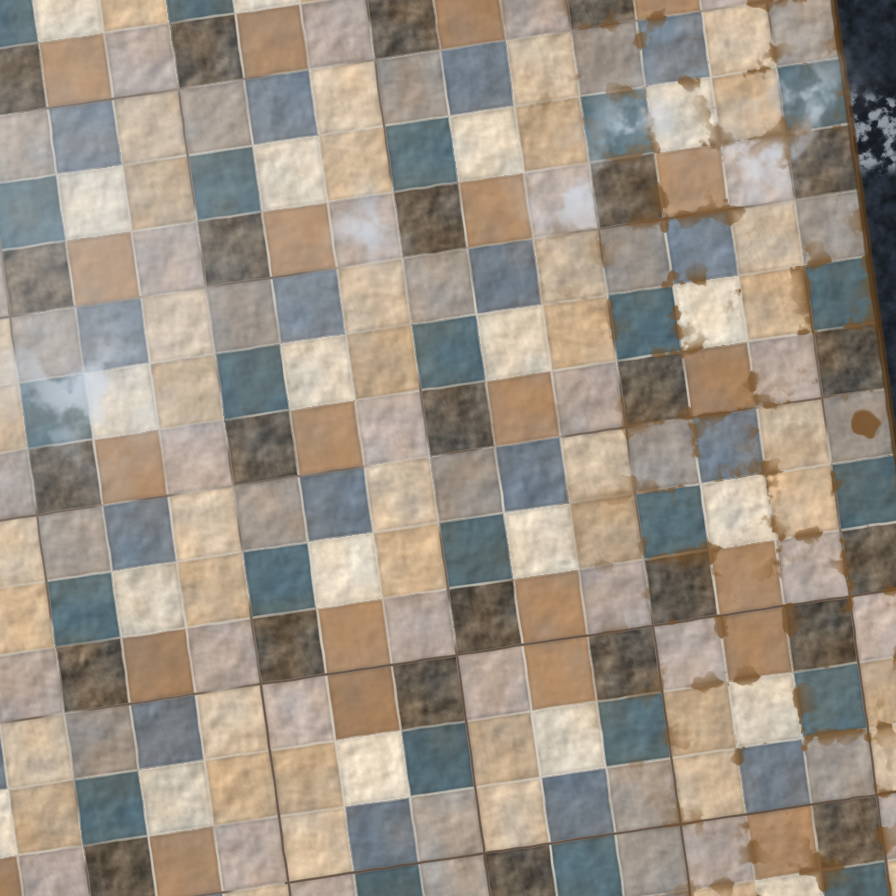
Give the GLSL for this texture, as a Shadertoy shader.

```glsl
// Worn stone mosaic: a skewed lattice of square tiles in a repeating 3x3 colour block.
// Lower sheets are laid turned around; thin grout, dark sheet joins, rust,
// wet glare and a black stone border are layered on top with value noise.

const vec2 ORIGIN = vec2(0.470, 0.828);       // centre of tile (0,0)
const vec2 STEP_RIGHT = vec2(0.0730, 0.0109); // to the next column
const vec2 STEP_DOWN = vec2(0.0102, -0.0738); // to the next row
const float GROUT_HALF = 0.019;               // in tile units
const float BORDER_COLUMN = 6.5;
const vec2 RUST_SPOT = vec2(6.06, 4.97);

const vec3 GROUT = vec3(0.84, 0.81, 0.76);
const vec3 JOIN = vec3(0.34, 0.27, 0.22);
const vec3 RUST = vec3(0.45, 0.31, 0.16);
const vec3 GLARE = vec3(0.83, 0.86, 0.90);
const vec3 BORDER = vec3(0.13, 0.15, 0.18);

// One block, row by row
const vec3 PALETTE[9] = vec3[9](
    vec3(0.35, 0.42, 0.44), vec3(0.87, 0.82, 0.74), vec3(0.78, 0.68, 0.56),  // teal, cream, tan
    vec3(0.40, 0.36, 0.31), vec3(0.66, 0.53, 0.41), vec3(0.72, 0.66, 0.62),  // umber, brown, rose
    vec3(0.63, 0.59, 0.55), vec3(0.46, 0.49, 0.52), vec3(0.80, 0.72, 0.62)); // taupe, slate, sand

// Wet patches: centre and radius
const vec3 PUDDLES[6] = vec3[6](
    vec3(0.41, 0.745, 0.035), vec3(0.64, 0.785, 0.050), vec3(0.71, 0.860, 0.045),
    vec3(0.86, 0.830, 0.055), vec3(0.90, 0.890, 0.045), vec3(0.09, 0.570, 0.075));

float hash(vec2 p) {
    vec3 q = fract(p.xyx * 0.1031);
    q += dot(q, q.yzx + 33.33);
    return fract((q.x + q.y) * q.z);
}

float noise(vec2 p) {
    vec2 i = floor(p), f = fract(p);
    f = f * f * (3.0 - 2.0 * f);
    return mix(mix(hash(i), hash(i + vec2(1, 0)), f.x),
               mix(hash(i + vec2(0, 1)), hash(i + vec2(1, 1)), f.x), f.y);
}

float fbm(vec2 p) {
    float sum = 0.0, amp = 0.5;
    for (int k = 0; k < 4; k++) {
        sum += amp * noise(p);
        p = mat2(1.6, 1.2, -1.2, 1.6) * p + 7.3;
        amp *= 0.5;
    }
    return sum;
}

// Palette index of a tile, allowing for the turned sheets
int tileKind(vec2 tile) {
    vec2 slot = tile;
    if (tile.x > -3.5 && tile.y > 7.5) slot = vec2(-1.0 - tile.x, 9.0 - tile.y);
    if (abs(tile.x) < 2.5 && tile.y > 10.5) slot = vec2(0.0, 1.0 - tile.x);
    slot = floor(mod(slot + 0.5, 3.0));
    return int(slot.x + 3.0 * slot.y);
}

// Mottled stone with a lit relief
vec3 stone(vec2 g, vec2 tile) {
    int kind = tileKind(tile);
    vec2 q = g * 4.0 + 19.0 * hash(tile + 40.0);
    float n = fbm(q);
    float relief = n - fbm(q + vec2(0.22, 0.25));
    float rough = kind == 3 ? 2.6 : (kind == 4 ? 0.5 : 1.0);
    vec3 col = PALETTE[kind] * (0.94 + 0.12 * hash(tile + 71.0));
    col *= 1.0 + rough * (0.22 * (n - 0.47) + 0.36 * relief);
    return col + vec3(0.05, 0.0, -0.05) * (noise(g * 2.3 + 30.0) - 0.5);
}

void mainImage(out vec4 fragColor, in vec2 fragCoord) {
    vec2 p = fragCoord / iResolution.xy;
    vec2 g = inverse(mat2(STEP_RIGHT, STEP_DOWN)) * (p - ORIGIN);
    float aa = 1.0 / (iResolution.y * length(STEP_DOWN));

    // Slightly uneven tile outlines
    g += 0.018 * (vec2(noise(g * 5.0 + 50.0), noise(g * 5.0 + 90.0)) - 0.5);
    vec2 tile = floor(g + 0.5);
    vec2 gap = 0.5 - abs(g - tile);
    float edge = min(gap.x, gap.y);
    vec3 col = stone(g, tile) * mix(0.88, 1.0, smoothstep(0.0, 0.09, edge));

    // Pale grout, partly worn away
    float wear = noise(g * 1.7 + 60.0);
    vec2 line = 1.0 - smoothstep(GROUT_HALF - aa, GROUT_HALF + aa, gap);
    col = mix(col, GROUT, max(line.x, line.y * 0.8) * mix(0.35, 1.0, wear));

    // Dark joins every third line, strongest around the turned sheets
    vec2 nearest = floor(g);
    vec2 isJoin = step(mod(nearest + vec2(1.5, 2.5), 3.0), vec2(1.0));
    bool turned = g.x > -3.55 && g.y > 7.45;
    float strength = turned ? 0.85 : 0.75 * smoothstep(0.3, 0.7, wear);
    vec2 joint = line * isJoin * strength;
    col = mix(col, JOIN, max(joint.x, joint.y));

    // Rust along edges toward the border, and one round stain
    float stain = smoothstep(0.58, 0.66, fbm(g * 2.6 + 11.0) + 0.10 * exp(-edge * 14.0));
    stain *= smoothstep(0.5, 4.0, g.x) * exp(-edge * 6.0);
    float spot = length(g - RUST_SPOT) + 0.2 * (noise(g * 6.0) - 0.5);
    stain = max(stain, 1.0 - smoothstep(0.18, 0.26, spot));
    col = mix(col, RUST, 0.85 * stain);

    // Black stone border with a rusty seam and a reflection
    float speckle = fbm(g * 7.0);
    vec3 slab = BORDER * (0.4 + 1.3 * speckle);
    float mirror = smoothstep(0.80, 0.82, p.y) * (1.0 - smoothstep(0.88, 0.91, p.y));
    slab = mix(slab, GLARE * 0.8, mirror * smoothstep(0.35, 0.6, speckle) * 0.8);
    col = mix(col, slab, smoothstep(-aa, aa, g.x - BORDER_COLUMN));
    float seam = 1.0 - smoothstep(0.03, 0.06 + aa, abs(g.x - BORDER_COLUMN));
    col = mix(col, RUST * 0.7, 0.8 * seam);

    // Soft haze from the left, then broken wet glare
    vec2 away = (p - vec2(0.02, 0.72)) / vec2(0.30, 0.24);
    col = mix(col, GLARE, 0.28 * exp(-dot(away, away)));
    float wet = 0.0;
    for (int k = 0; k < 6; k++) {
        vec2 d = (p - PUDDLES[k].xy) / PUDDLES[k].z;
        wet = max(wet, exp(-dot(d, d)));
    }
    float broken = smoothstep(0.40, 0.62, fbm(g * 2.2 + 25.0));
    col = mix(col, GLARE, wet * (0.18 + 0.62 * broken));

    fragColor = vec4(clamp(col, 0.0, 1.0), 1.0);
}
```
